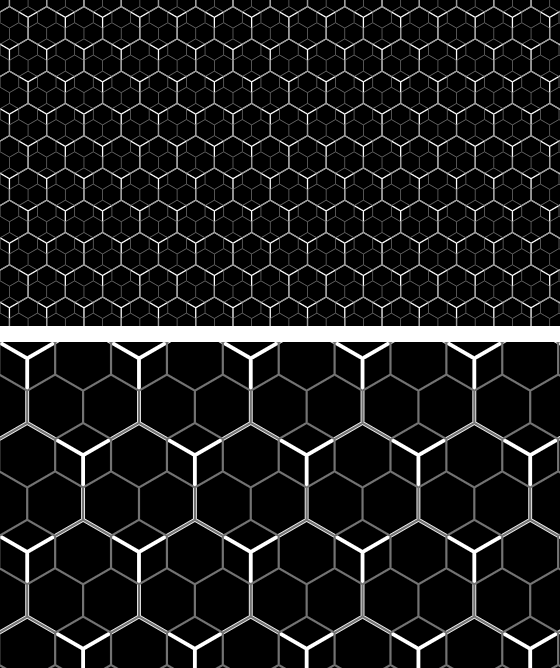
Top: the whole. Bottom: its middle third, enlarged.
This pattern is drawn by a Shadertoy shader. Its source:

```glsl
// Two nested honeycombs of pointy-top hexagons on black: a bold white net and
// a thin grey net at half the scale laid over it. Each net is a repeated
// hexagon distance, turned into lines by exact one-pixel box coverage.

const float CELLS_ACROSS = 15.03;              // bold hexagons per canvas width
const vec2  TOP_LEFT     = vec2(-1.2534, 0.754); // lattice position of the top left corner
const float BOLD_WIDTH   = 0.0343;             // line widths, in bold cells
const float THIN_WIDTH   = 0.0196;
const float THIN_SCALE   = 0.5;                // thin cell size, in bold cells
const vec3  BACKGROUND   = vec3(0.0);
const vec3  BOLD_COLOR   = vec3(1.0);
const vec3  THIN_COLOR   = vec3(0.45);

const float SQRT3 = 1.7320508;

// Distance to the nearest edge of a honeycomb with cells one unit wide
float hexEdgeDistance(vec2 p) {
    vec2 period = vec2(1.0, SQRT3);
    vec2 a = mod(p + 0.5 * period, period) - 0.5 * period;
    vec2 b = mod(p, period) - 0.5 * period;
    vec2 q = abs(dot(a, a) < dot(b, b) ? a : b);
    return 0.5 - max(q.x, dot(q, vec2(0.5, 0.5 * SQRT3)));
}

// Share of a pixel covered by a line, also right for lines thinner than a pixel
float lineCoverage(float dist, float width, float pixel) {
    float lo = max(dist - 0.5 * pixel, -0.5 * width);
    float hi = min(dist + 0.5 * pixel, 0.5 * width);
    return max(hi - lo, 0.0) / pixel;
}

void mainImage(out vec4 fragColor, in vec2 fragCoord) {
    float pixel = CELLS_ACROSS / iResolution.x;

    // Anchored at the top left, with a bold cell centred on zero
    vec2 p = (fragCoord - vec2(0.0, iResolution.y)) * pixel + TOP_LEFT;

    // A thin cell shares the top vertex of each bold cell
    vec2 thinCenter = vec2(0.0, 0.5 / SQRT3);
    float boldDist = hexEdgeDistance(p);
    float thinDist = hexEdgeDistance((p - thinCenter) / THIN_SCALE) * THIN_SCALE;

    // Thin lines go on top, so they split the bold edges they run along
    vec3 color = mix(BACKGROUND, BOLD_COLOR, lineCoverage(boldDist, BOLD_WIDTH, pixel));
    color = mix(color, THIN_COLOR, lineCoverage(thinDist, THIN_WIDTH, pixel));

    fragColor = vec4(color, 1.0);
}
```
